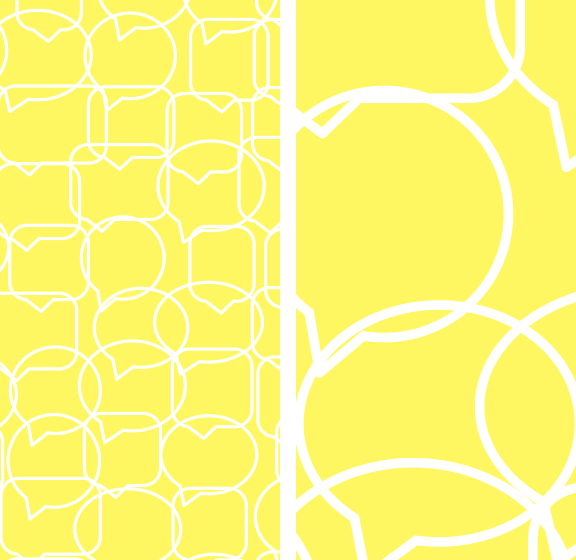
Left, the full canvas; right, a detail of the centre.
Write a WebGL 1 fragment shader that draws this pattern.

```glsl
precision highp float;

uniform vec2 u_resolution;

// Lengths are in canvas widths.
const vec3 YELLOW = vec3(1.0, 0.97, 0.38);
const vec3 WHITE = vec3(1.0);
const vec2 CELL = vec2(0.31, 0.24);
const vec2 JITTER = vec2(0.10, 0.08);
const float HALF_LINE = 0.0057;
const float EDGE_PIXELS = 0.9;
const float CORNER_RADIUS = 0.062;
const float TAIL_DROP = 0.042;
const float BOX_SHARE = 0.55;
const vec2 BOX_MIN = vec2(0.11, 0.125);
const vec2 BOX_MAX = vec2(0.195, 0.152);
const vec2 OVAL_MIN = vec2(0.145, 0.135);
const vec2 OVAL_MAX = vec2(0.198, 0.168);
const float SEED = 17.0;

vec2 hash2(vec2 p) {
    vec3 q = fract(vec3(p.xyx) * vec3(0.1031, 0.1030, 0.0973));
    q += dot(q, q.yzx + 33.33);
    return fract((q.xx + q.yz) * q.zy);
}

float roundedBox(vec2 p, vec2 halfSize) {
    vec2 q = abs(p) - halfSize + CORNER_RADIUS;
    return length(max(q, 0.0)) + min(max(q.x, q.y), 0.0) - CORNER_RADIUS;
}

float oval(vec2 p, vec2 radii) {
    float k = length(p / radii) + 0.0001;
    float slope = length(p / (radii * radii)) + 0.0001;
    return k * (k - 1.0) / slope;
}

// x: distance to the segment, y: positive on its left side
vec2 edge(vec2 p, vec2 a, vec2 b) {
    vec2 e = b - a;
    vec2 w = p - a;
    float t = clamp(dot(w, e) / dot(e, e), 0.0, 1.0);
    return vec2(length(w - e * t), e.x * w.y - e.y * w.x);
}

// Signed distance to a counterclockwise triangle
float triangle(vec2 p, vec2 a, vec2 b, vec2 c) {
    vec2 d = min(edge(p, a, b), min(edge(p, b, c), edge(p, c, a)));
    return d.y > 0.0 ? -d.x : d.x;
}

float boxBubble(vec2 p, vec2 halfSize) {
    vec2 corner = p + halfSize;
    float tail = triangle(corner, vec2(0.031, 0.020),
                          vec2(0.112, -TAIL_DROP), vec2(0.177, 0.020));
    return min(roundedBox(p, halfSize), tail);
}

float ovalBubble(vec2 p, vec2 radii) {
    vec2 tip = vec2(-0.52 * radii.x, -radii.y - TAIL_DROP);
    float tail = triangle(p, radii * vec2(-0.62, -0.70), tip,
                          radii * vec2(-0.10, -0.93));
    return min(oval(p, radii), tail);
}

// Distance to the outline of the bubble that belongs to a cell
float bubbleOutline(vec2 p, vec2 cell) {
    vec2 shift = hash2(cell + SEED) - 0.5;
    vec2 size = hash2(cell + SEED * 3.0);
    float kind = hash2(cell + SEED * 5.0).x;
    vec2 local = p - (cell + 0.5) * CELL - shift * JITTER;
    float d = kind < BOX_SHARE
        ? boxBubble(local, mix(BOX_MIN, BOX_MAX, size))
        : ovalBubble(local, mix(OVAL_MIN, OVAL_MAX, size));
    return abs(d);
}

void main() {
    vec2 p = gl_FragCoord.xy / u_resolution.x;
    vec2 home = floor(p / CELL);

    // Nearest outline among the neighbouring cells
    float nearest = 1.0;
    for (int y = -1; y <= 1; y++) {
        for (int x = -1; x <= 1; x++) {
            vec2 cell = home + vec2(float(x), float(y));
            nearest = min(nearest, bubbleOutline(p, cell));
        }
    }

    // Antialiased line
    float softness = EDGE_PIXELS / u_resolution.x;
    float line = clamp((HALF_LINE - nearest) / softness + 0.5, 0.0, 1.0);
    gl_FragColor = vec4(mix(YELLOW, WHITE, line), 1.0);
}
```
